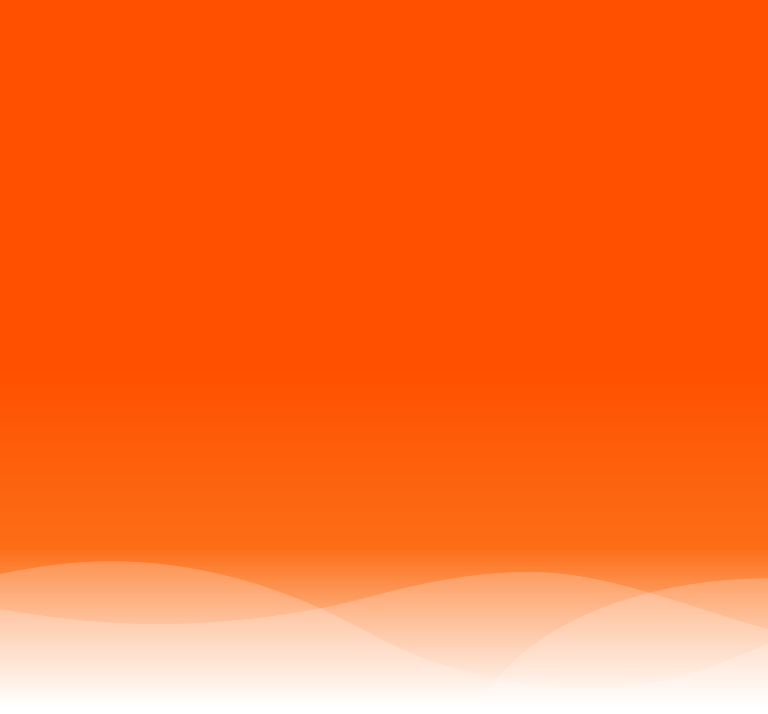
Write a WebGL 2 fragment shader that draws this background.

```glsl
#version 300 es
precision highp float;
// Flat orange sky that warms, then fades to white at the foot, crossed by
// three translucent white waves. Two waves are smooth cubic curves through
// knots, the third is the upper left arc of an ellipse.

uniform vec2 u_resolution;
out vec4 fragColor;

// Vertical gradient: colours and the heights where they apply
const vec3 ORANGE = vec3(1.0, 0.314, 0.0);
const vec3 AMBER = vec3(0.99, 0.43, 0.085);
const vec3 WHITE = vec3(1.0);
const float ORANGE_Y = 0.482;
const float AMBER_Y = 0.233;
const float WHITE_Y = 0.010;

// Opacity of each wave layer
const float WAVE_ALPHA = 0.20;

// Ellipse of the right hill
const vec2 HILL_TOP = vec2(1.0, 0.190);
const vec2 HILL_RADIUS = vec2(0.391, 0.248);

// Wave knots: x, height, slope
const int KNOTS = 7;
const vec3 LEFT_WAVE[KNOTS] = vec3[KNOTS](
    vec3(0.000, 0.196, 0.226), vec3(0.143, 0.214, 0.000),
    vec3(0.417, 0.148, -0.484), vec3(0.521, 0.092, -0.495),
    vec3(0.645, 0.050, -0.237), vec3(0.781, 0.036, 0.000),
    vec3(1.000, 0.099, 0.480));
const vec3 MIDDLE_WAVE[KNOTS] = vec3[KNOTS](
    vec3(0.000, 0.147, -0.183), vec3(0.202, 0.126, 0.000),
    vec3(0.417, 0.148, 0.204), vec3(0.521, 0.175, 0.258),
    vec3(0.690, 0.199, 0.000), vec3(0.842, 0.171, -0.312),
    vec3(1.000, 0.119, -0.290));

// Height of the cubic Hermite curve through the knots at x
float curveHeight(vec3 knots[KNOTS], float x) {
    float height = knots[0].y;
    for (int i = 0; i < KNOTS - 1; i++) {
        vec3 a = knots[i], b = knots[i + 1];
        if (x < a.x) break;
        float span = b.x - a.x;
        float t = clamp((x - a.x) / span, 0.0, 1.0);
        float s = 1.0 - t;
        height = mix(a.y, b.y, t * t * (3.0 - 2.0 * t))
               + span * t * s * (a.z * s - b.z * t);
    }
    return height;
}

// Height of the elliptical hill at x
float hillHeight(float x) {
    float u = (HILL_TOP.x - x) / HILL_RADIUS.x;
    if (u >= 1.0) return -1.0;
    return HILL_TOP.y - HILL_RADIUS.y * (1.0 - sqrt(max(1.0 - u * u, 0.0)));
}

// Soft coverage of the area below an edge
float below(float y, float edge) {
    float halfPixel = 0.5 / u_resolution.y;
    return 1.0 - smoothstep(edge - halfPixel, edge + halfPixel, y);
}

void main() {
    vec2 uv = gl_FragCoord.xy / u_resolution;

    // Background gradient
    float warm = clamp((ORANGE_Y - uv.y) / (ORANGE_Y - AMBER_Y), 0.0, 1.0);
    float fade = clamp((AMBER_Y - uv.y) / (AMBER_Y - WHITE_Y), 0.0, 1.0);
    vec3 color = mix(mix(ORANGE, AMBER, warm), WHITE, fade);

    // Stacked waves
    vec3 edges = vec3(curveHeight(LEFT_WAVE, uv.x),
                      curveHeight(MIDDLE_WAVE, uv.x),
                      hillHeight(uv.x));
    for (int i = 0; i < 3; i++) {
        color = mix(color, WHITE, WAVE_ALPHA * below(uv.y, edges[i]));
    }
    fragColor = vec4(color, 1.0);
}
```
